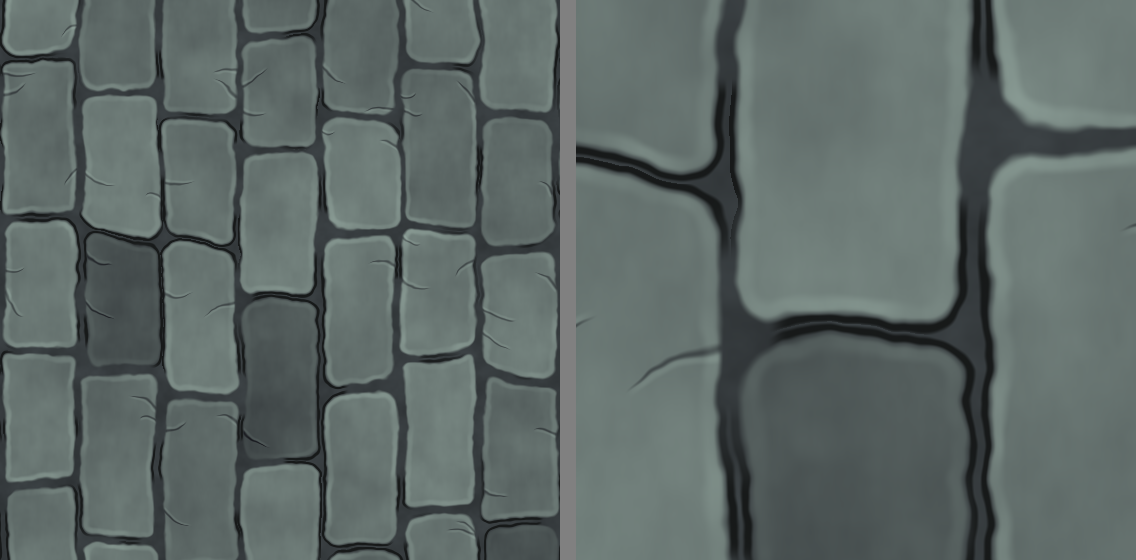
Left: the whole. Right: its middle third, enlarged.
A WebGL 1 fragment shader for this texture:

```glsl
precision highp float;
// Hand-painted wall of grey-green stone blocks stacked in uneven columns.
// Each block is a warped rounded box with a pale worn rim, blotchy paint
// and tapering cracks, set in dark mortar with broken black contour lines.

uniform vec2 u_resolution;

const float COLUMNS = 7.0;
const float ROWS = 3.85;
const vec3 INK = vec3(0.09, 0.10, 0.10);
const vec3 MORTAR = vec3(0.20, 0.22, 0.23);
const vec3 PALE_STONE = vec3(0.47, 0.53, 0.51);

float hash(vec2 p) {
  return fract(sin(dot(p, vec2(127.1, 311.7))) * 43758.5453);
}

float noise(vec2 p) {
  vec2 cell = floor(p);
  vec2 f = fract(p);
  f = f * f * (3.0 - 2.0 * f);
  return mix(mix(hash(cell), hash(cell + vec2(1.0, 0.0)), f.x),
             mix(hash(cell + vec2(0.0, 1.0)), hash(cell + 1.0), f.x), f.y);
}

float fbm(vec2 p) {
  float sum = 0.0;
  float weight = 0.53;
  for (int i = 0; i < 4; i++) {
    sum += weight * noise(p);
    p = p * 2.07 + 17.3;
    weight *= 0.5;
  }
  return sum;
}

vec2 warp(vec2 p, float scale, float amount) {
  return amount * (vec2(noise(p * scale), noise(p * scale + 41.7)) - 0.5);
}

// Height of the slightly tilted joint below a row, at offset x in the column.
float jointHeight(float column, float row, float x) {
  vec2 id = vec2(column, row);
  float shift = hash(vec2(column, 91.0)) + 0.35 * (hash(id + 5.3) - 0.5);
  return (row + shift) / ROWS + x * 0.3 * (hash(id + 8.9) - 0.5);
}

float roundedBox(vec2 p, vec2 halfSize, float radius) {
  vec2 q = abs(p) - halfSize + radius;
  return length(max(q, 0.0)) + min(max(q.x, q.y), 0.0) - radius;
}

// Tone change of a bent, tapering crack: dark cut with one lit lip.
float crack(vec2 p, vec2 start, vec2 end) {
  vec2 axis = end - start;
  float len = length(axis);
  vec2 dir = axis / len;
  float along = dot(p - start, dir) / len;
  float side = dot(p - start, vec2(-dir.y, dir.x)) + 0.006 * sin(along * 3.1);
  float taper = 1.0 - clamp(along, 0.0, 1.0);
  float width = 0.0012 + 0.0035 * taper;
  float cut = 1.0 - smoothstep(0.0, width, abs(side));
  float lip = 1.0 - smoothstep(0.0, 0.004, abs(side - width - 0.001));
  float span = smoothstep(-0.1, 0.0, along) * (1.0 - smoothstep(0.75, 1.0, along));
  return span * (0.17 * lip - 0.55 * cut);
}

float cracks(vec2 p, vec2 halfSize, vec2 id) {
  float tone = 0.0;
  for (int i = 0; i < 3; i++) {
    vec2 seed = id + 13.7 * float(i + 1);
    float side = hash(seed) < 0.5 ? -1.0 : 1.0;
    vec2 start = halfSize * vec2(side, 1.8 * hash(seed + 1.1) - 0.9);
    vec2 reach = vec2(-side * (0.02 + 0.04 * hash(seed + 2.3)),
                      0.07 * (hash(seed + 3.7) - 0.5));
    tone += step(0.56, hash(seed + 4.9)) * crack(p, start, start + reach);
  }
  return tone;
}

// Painted tone inside a block: 0 is mortar dark, 1 is pale stone.
float stoneTone(vec2 p, vec2 local, vec2 halfSize, float d, vec2 id) {
  float isDark = step(0.91, hash(id + 21.1));
  float base = mix(mix(0.59, 0.88, hash(id + 23.9)), 0.33, isDark);
  vec2 slope = vec2(hash(id + 31.3), hash(id + 33.1)) - 0.5;
  float blotches = fbm(p * 15.0 + id) - 0.5;
  float brush = fbm(p * vec2(75.0, 24.0) + id * 3.1) - 0.5;
  float tone = base + 0.12 * dot(local / halfSize, slope);
  tone += 0.34 * blotches + 0.10 * brush;

  float worn = smoothstep(0.2, 0.75, noise(p * 24.0 + id * 7.0));
  float strength = mix(0.14, 0.34, hash(id + 37.7)) * mix(0.35, 1.0, worn);
  float rim = smoothstep(-0.013, -0.006, d) * (1.0 - smoothstep(-0.004, 0.0, d));
  tone += rim * strength * (1.0 - 0.6 * isDark);
  return tone + cracks(local, halfSize, id);
}

void main() {
  vec2 uv = gl_FragCoord.xy / u_resolution;
  vec2 p = uv + warp(uv, 13.0, 0.013) + warp(uv, 42.0, 0.006) + warp(uv, 110.0, 0.002);

  // Find the block that holds this point.
  float column = floor(p.x * COLUMNS);
  float x = p.x - (column + 0.5) / COLUMNS;
  float row = floor(p.y * ROWS - hash(vec2(column, 91.0)));
  row -= step(p.y, jointHeight(column, row, x));
  row += step(jointHeight(column, row + 1.0, x), p.y);
  float bottom = jointHeight(column, row, x);
  float top = jointHeight(column, row + 1.0, x);

  vec2 id = vec2(column, row);
  float gap = mix(0.005, 0.0095, hash(id + 43.3));
  vec2 halfSize = 0.5 * vec2(1.0 / COLUMNS, top - bottom) - gap;
  vec2 local = vec2(x + 0.005 * (hash(id + 47.9) - 0.5), p.y - 0.5 * (bottom + top));
  float d = roundedBox(local, halfSize, mix(0.010, 0.032, hash(id + 53.1)));

  // Mortar with broken ink contours, then the block over it.
  vec3 color = MORTAR * (0.85 + 0.4 * fbm(uv * 30.0));
  float inkMask = smoothstep(0.52, 0.72, noise(uv * 17.0 + 63.0));
  color = mix(color, INK, inkMask * (1.0 - smoothstep(0.001, 0.0035, abs(d - 0.0035))));
  float tone = stoneTone(uv, local, halfSize, d, id);
  vec3 stone = max(mix(MORTAR, PALE_STONE, tone), INK);
  color = mix(stone, color, smoothstep(-0.0025, 0.0025, d));
  gl_FragColor = vec4(color, 1.0);
}
```
